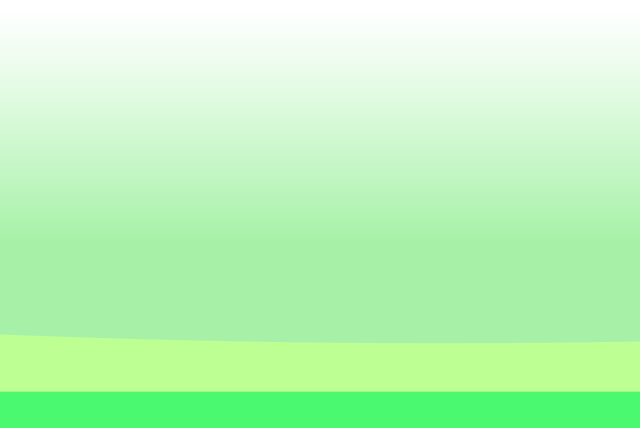
This background is drawn by a WebGL 2 fragment shader. Its source:

```glsl
#version 300 es
precision highp float;

uniform vec2 u_resolution;
out vec4 fragColor;

#define SKY_TOP vec3(1.0, 1.0, 1.0)
#define SKY_LOW vec3(0.650, 0.946, 0.653)
#define MEADOW vec3(0.745, 1.0, 0.580)
#define GROUND vec3(0.290, 0.975, 0.440)
#define FADE_START 0.988
#define FADE_END 0.434
#define FADE_CURVE 1.13
#define MEADOW_LOW 0.198
#define MEADOW_CENTER 0.69
#define MEADOW_BEND 0.0431
#define GROUND_TOP 0.085

// Pale sky fading down into a flat green haze
vec3 skyColor(float height) {
    float fade = clamp((FADE_START - height) / (FADE_START - FADE_END), 0.0, 1.0);
    return mix(SKY_TOP, SKY_LOW, pow(fade, FADE_CURVE));
}

// Shallow bowl-shaped horizon
float meadowTop(float x) {
    float offset = x - MEADOW_CENTER;
    return MEADOW_LOW + MEADOW_BEND * offset * offset;
}

// Antialiased coverage of everything below an edge
float below(float height, float edge) {
    return clamp((edge - height) * u_resolution.y + 0.5, 0.0, 1.0);
}

void main() {
    vec2 uv = gl_FragCoord.xy / u_resolution;

    // Layers from back to front
    vec3 color = skyColor(uv.y);
    color = mix(color, MEADOW, below(uv.y, meadowTop(uv.x)));
    color = mix(color, GROUND, below(uv.y, GROUND_TOP));

    fragColor = vec4(color, 1.0);
}
```
